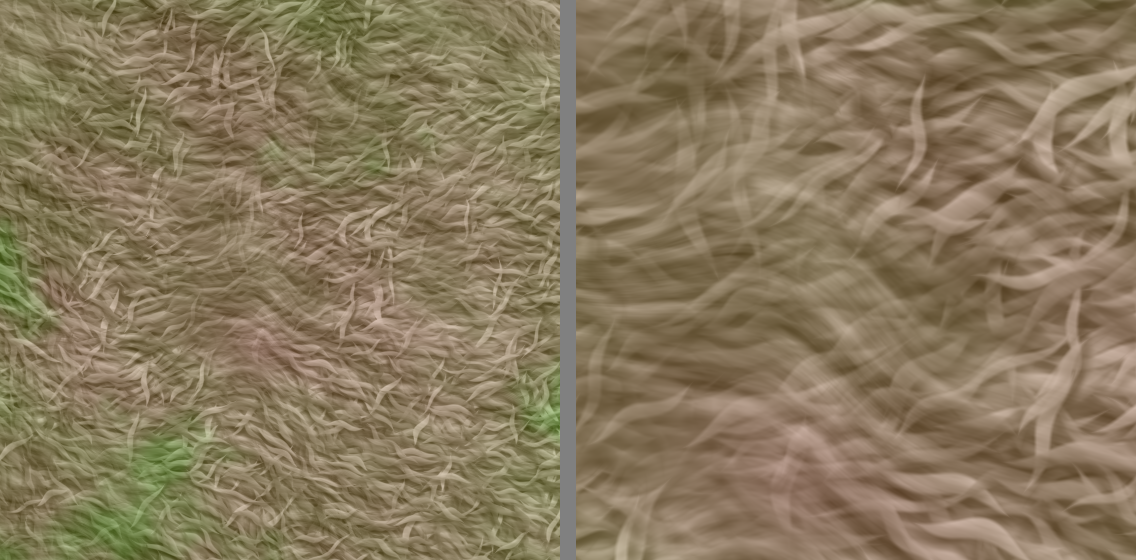
Left, the full canvas; right, a detail of the centre.
Reproduce this texture procedurally as a WebGL 1 fragment shader.

```glsl
precision highp float;
// Matted dry grass: layers of short bent blades over streaky thatch, with pink and green patches.
uniform vec2 u_resolution;

float hash(vec2 p) {
  return fract(sin(dot(p, vec2(127.1, 311.7))) * 43758.5453);
}

float noise(vec2 p) {
  vec2 i = floor(p), f = fract(p);
  f = f * f * (3.0 - 2.0 * f);
  return mix(mix(hash(i), hash(i + vec2(1.0, 0.0)), f.x),
             mix(hash(i + vec2(0.0, 1.0)), hash(i + 1.0), f.x), f.y);
}

float fbm(vec2 p) {
  float sum = 0.0, amp = 0.5;
  for (int i = 0; i < 4; i++) {
    sum += amp * noise(p);
    p = p * 2.03 + 17.3;
    amp *= 0.5;
  }
  return sum / 0.9375;
}

vec2 rotate(vec2 p, float a) {
  float c = cos(a), s = sin(a);
  return vec2(c * p.x + s * p.y, c * p.y - s * p.x);
}

// Prevailing lie of the grass: near level, falling to the right
float lieAngle(vec2 p) {
  return -0.25 + 1.5 * (noise(p * 4.5 + 3.7) - 0.5);
}

// Fine fibres, stretched along the prevailing direction
float fibres(vec2 p) {
  vec2 warp = vec2(noise(p * 9.0), noise(p * 9.0 + 41.0)) - 0.5;
  vec2 q = rotate(p + 0.07 * warp, -0.25);
  return fbm(q * vec2(18.0, 85.0));
}

// Lays one sheet of scattered blades over the tone beneath
float layBlades(float tone, vec2 p, float layer, float fibre, float cover) {
  float size = mix(0.082, 0.06, layer / 15.0);
  vec2 shift = vec2(hash(vec2(layer, 1.3)), hash(vec2(layer, 5.9))) * 9.0;
  vec2 g = p / size + shift;
  for (int y = -1; y <= 1; y++) {
    for (int x = -1; x <= 1; x++) {
      vec2 id = floor(g) + vec2(float(x), float(y));
      vec2 seed = id + layer * 19.0;
      float r1 = hash(seed), r2 = hash(seed + 0.37);
      float r3 = hash(seed + 0.71), r4 = hash(seed + 1.13);
      vec2 center = id + 0.1 + 0.8 * vec2(r1, r2);
      float angle = lieAngle((center - shift) * size) + 1.1 * (r3 - 0.5);
      angle += 1.2 * step(0.9, r4) - 0.8 * step(r4, 0.1);

      // Bent, tapering body; the width turns negative past the tips
      vec2 d = rotate(g - center, angle) * size;
      float halfLength = size * mix(0.35, 0.85, r2 * r3 + 0.3 * r4);
      float u = d.x / halfLength;
      d.y += 0.012 * (r1 - 0.5) * u * u + 0.003 * sin(u * 4.0 + r3 * 6.3);
      float width = mix(0.003, 0.0068, r1) * (1.0 - u * u);

      float body = smoothstep(0.0016, -0.0016, abs(d.y) - width);
      float shade = smoothstep(0.005, -0.002, abs(d.y + 0.0045) - width);
      float side = clamp(d.y * cos(angle) / 0.006, -1.0, 1.0);
      float bladeTone = 0.36 + 0.5 * r4 + 0.17 * side + 0.35 * (fibre - 0.5);
      tone *= 1.0 - 0.27 * shade * cover;
      tone = mix(tone, bladeTone, body * cover * mix(0.6, 1.0, r3));
    }
  }
  return tone;
}

void main() {
  vec2 p = gl_FragCoord.xy / min(u_resolution.x, u_resolution.y);
  float fibre = fibres(p);

  // Thatch, then blades that thin out over smoother patches
  float tone = 0.5 + 0.9 * (fibre - 0.5);
  float cover = mix(0.5, 1.0, smoothstep(0.25, 0.55, fbm(p * 5.0 + 8.0)));
  for (int i = 0; i < 16; i++) {
    tone = layBlades(tone, p, float(i), fibre, cover);
  }
  tone += 0.35 * (fbm(p * 3.5 + 23.0) - 0.5) + 0.25 * (fibre - 0.5);

  vec3 shadowOlive = vec3(0.30, 0.27, 0.11);
  vec3 paleStraw = vec3(0.78, 0.75, 0.64);
  vec3 color = mix(shadowOlive, paleStraw, clamp(tone, -0.1, 1.1));

  // Broad drift from pinkish to greenish straw, plus a few fresh spots
  float drift = fbm(rotate(p, -0.5) * vec2(2.5, 4.5) + 51.0) - 0.5;
  color += drift * vec3(0.16, -0.04, 0.14);
  float fresh = smoothstep(0.62, 0.8, fbm(p * 4.0 + 71.0));
  color += fresh * vec3(-0.09, 0.03, -0.07);

  gl_FragColor = vec4(clamp(color, 0.0, 1.0), 1.0);
}
```
